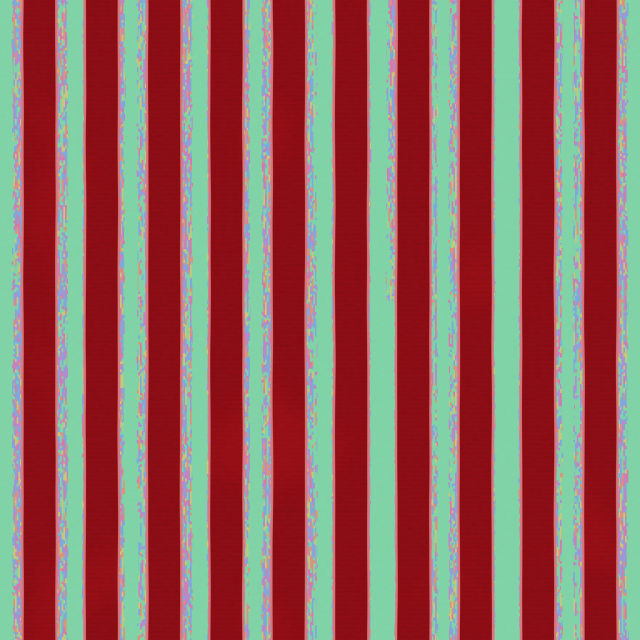
Reproduce this pattern procedurally as a WebGL 1 fragment shader.

```glsl
precision highp float;
// Ten red cloth stripes on mint, with pink borders and flanks frayed into coloured dashes.

uniform vec2 u_resolution;

float hash(vec2 p) {
  return fract(sin(dot(p, vec2(127.1, 311.7))) * 43758.5);
}

vec2 gradientAt(vec2 cell) {
  float angle = 6.2832 * hash(cell);
  return vec2(cos(angle), sin(angle));
}

float gradientNoise(vec2 p) {
  vec2 i = floor(p), f = p - i;
  vec2 w = f * f * f * (f * (f * 6.0 - 15.0) + 10.0);
  float a = dot(gradientAt(i), f);
  float b = dot(gradientAt(i + vec2(1.0, 0.0)), f - vec2(1.0, 0.0));
  float c = dot(gradientAt(i + vec2(0.0, 1.0)), f - vec2(0.0, 1.0));
  float d = dot(gradientAt(i + 1.0), f - 1.0);
  return mix(mix(a, b, w.x), mix(c, d, w.x), w.y);
}

// Cell of a column cut into dashes of uneven length
vec2 dashCell(vec2 uv) {
  float column = floor(uv.x * 384.0);
  float y = uv.y * 48.0 + 9.0 * hash(vec2(column, 3.0));
  float parts = 1.0 + floor(5.0 * hash(vec2(column, floor(y))));
  return vec2(column, floor(y) + floor(fract(y) * parts) / parts);
}

vec3 dashColor(float pick) {
  vec3 color = vec3(0.50, 0.66, 0.86);
  color = mix(color, vec3(0.72, 0.54, 0.80), step(0.34, pick));
  color = mix(color, vec3(0.84, 0.48, 0.66), step(0.56, pick));
  color = mix(color, vec3(0.86, 0.58, 0.48), step(0.70, pick));
  return mix(color, vec3(0.78, 0.78, 0.48), step(0.86, pick));
}

// How far the fraying spreads from a stripe, in stripe periods
float frayReach(float stripe, float rightSide) {
  float left = mix(0.19, 0.065, mod(stripe + step(6.5, stripe), 2.0));
  float right = 0.21 - 0.08 * mod(stripe, 2.0);
  right -= 0.065 * step(4.5, stripe) * step(stripe, 8.5);
  right += 0.07 * step(8.5, stripe);
  return mix(left, right, rightSide);
}

vec3 stripes(vec2 uv) {
  // Distance to the nearest stripe edge, in stripe periods
  float s = (uv.x - 0.0131) / 0.09737;
  float stripe = clamp(floor(s), 0.0, 9.0);
  float x = s - stripe - 0.5;
  float rightSide = step(0.0, x);
  float flank = stripe * 2.0 + rightSide;
  float edge = abs(x) - 0.254 - 0.014 * gradientNoise(vec2(flank * 7.3, uv.y * 8.0));

  // Cloth: fine threads, grain and a few paler patches
  float grain = gradientNoise(uv * vec2(110.0, 190.0));
  float thread = sin(uv.y * 900.0 + 2.0 * grain);
  float patchy = smoothstep(0.1, 0.6, gradientNoise(uv * vec2(6.0, 5.0) + 4.0));
  vec3 red = vec3(0.545, 0.05, 0.078) * (1.0 + 0.05 * grain + 0.02 * thread);
  red += vec3(0.05, 0.01, 0.01) * patchy;
  vec3 mint = vec3(0.505, 0.825, 0.655) * (1.0 + 0.012 * grain);

  // Dashes: columns of differing density, fading along the height
  vec2 cell = dashCell(uv);
  float pick = hash(cell + 17.0);
  float jitter = hash(cell + 41.0);
  float density = mix(0.15, 0.95, hash(vec2(cell.x, 71.0)));
  density += 0.6 * gradientNoise(vec2(flank * 3.7 + 0.4, uv.y * 7.0));
  float reach = frayReach(stripe, rightSide);
  density += 0.25 * (1.0 - smoothstep(0.03, 0.09, edge));

  // One flank is worn clean in its lower half
  float worn = (1.0 - step(0.5, abs(flank - 12.0))) * (1.0 - step(0.53, uv.y));
  reach = mix(reach, 0.035, worn);
  float inFray = step(edge, reach - 0.035 * jitter);
  float dash = max(inFray * step(hash(cell), density), step(0.9985, jitter));
  vec3 color = mix(mint, dashColor(pick), dash);

  // Pink border with a ragged outer side, then the red stripe
  vec3 pink = mix(vec3(0.83, 0.46, 0.45), vec3(0.82, 0.49, 0.60), smoothstep(0.015, 0.04, edge));
  color = mix(color, pink, step(edge, 0.034 + 0.016 * jitter));
  return mix(red, color, smoothstep(-0.006, 0.008, edge));
}

void main() {
  // Average a 3 by 3 grid of samples to smooth every edge
  vec3 sum = vec3(0.0);
  for (int j = 0; j < 3; j++) {
    for (int i = 0; i < 3; i++) {
      vec2 offset = (vec2(float(i), float(j)) - 1.0) / 3.0;
      sum += stripes((gl_FragCoord.xy + offset) / u_resolution);
    }
  }
  gl_FragColor = vec4(sum / 9.0, 1.0);
}
```
